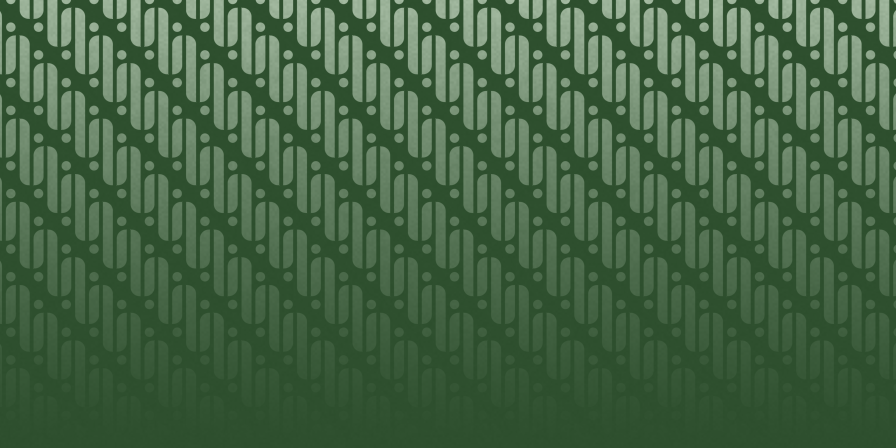
A WebGL 2 fragment shader for this pattern:

```glsl
#version 300 es
precision highp float;

uniform vec2 u_resolution;
out vec4 outColor;

const vec3 GROUND = vec3(0.18, 0.31, 0.18);
const vec3 TINT = vec3(0.62, 0.71, 0.61);

const float STEP = 0.0619;              // column spacing, in canvas heights
const vec2 PHASE = vec2(0.39, -0.02);   // lattice offset, in steps
const float PERIOD = 3.0;               // vertical repeat, in steps
const vec2 SHORT_BAR = vec2(0.18, 0.70);
const vec2 LONG_BAR = vec2(0.18, 1.20);
const float CORNER = 0.32;
const float DOT_RADIUS = 0.17;

float hash(vec2 p) {
    return fract(sin(dot(p, vec2(127.1, 311.7))) * 43758.5453);
}

float valueNoise(vec2 p) {
    vec2 i = floor(p);
    vec2 f = fract(p);
    f = f * f * (3.0 - 2.0 * f);
    float low = mix(hash(i), hash(i + vec2(1.0, 0.0)), f.x);
    float high = mix(hash(i + vec2(0.0, 1.0)), hash(i + 1.0), f.x);
    return mix(low, high, f.y);
}

// Quarter plane whose single corner is rounded
float cornerDistance(vec2 p, vec2 corner, float radius) {
    vec2 q = p - corner + radius;
    return length(max(q, 0.0)) + min(max(q.x, q.y), 0.0) - radius;
}

// Bar with two opposite corners rounded
float leafBar(vec2 p, vec2 halfSize, float radius) {
    return max(cornerDistance(p, halfSize, radius),
               cornerDistance(-p, halfSize, radius));
}

float wrapCentered(float v, float period) {
    return mod(v + 0.5 * period, period) - 0.5 * period;
}

// Rows count downward; each column sits one step below its left neighbour
float patternDistance(vec2 p) {
    float column = floor(p.x + 0.5);
    vec2 a = vec2(p.x - column, wrapCentered(p.y - column - 2.0, PERIOD));
    float shortBar = leafBar(a, SHORT_BAR, CORNER);
    float dots = length(vec2(a.x, abs(a.y) - 1.0)) - DOT_RADIUS;

    float between = floor(p.x);
    vec2 b = vec2(p.x - between - 0.5, wrapCentered(p.y - between - 2.5, PERIOD));
    float longBar = leafBar(vec2(-b.x, b.y), LONG_BAR, CORNER);

    return min(min(shortBar, longBar), dots);
}

void main() {
    vec2 uv = gl_FragCoord.xy / u_resolution.y;
    vec2 lattice = vec2(uv.x, 1.0 - uv.y) / STEP - PHASE;

    // Soft edge about one pixel wide
    float edge = 0.7 / (u_resolution.y * STEP);
    float coverage = 1.0 - smoothstep(-edge, edge, patternDistance(lattice));

    // Fade toward the bottom, with fine grain worn into the shapes
    float fade = pow(clamp((uv.y - 0.015) / 0.985, 0.0, 1.0), 1.35);
    float grain = valueNoise(uv * 190.0) - 0.5;
    float blotch = valueNoise(uv * 45.0) - 0.5;
    float ink = coverage * fade * (1.0 + 0.10 * grain + 0.06 * blotch);

    vec3 color = mix(GROUND, TINT, ink) + 0.008 * grain;
    outColor = vec4(color, 1.0);
}
```
